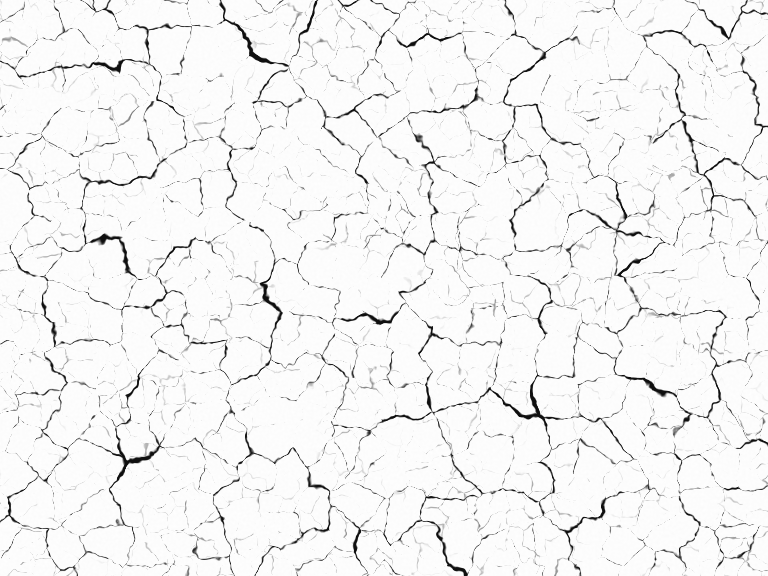
Give the GLSL for this texture, as a Shadertoy shader.

```glsl
// Dried, cracked ground: black fissures on near-white plates.
// Small Voronoi cells are grouped into large plates; edges between plates
// become bold fissures, edges inside a plate become thin broken cracks.

vec2 hash2(vec2 c) {
    vec3 q = fract(c.xyx * vec3(0.1031, 0.1030, 0.0973));
    q += dot(q, q.yzx + 33.33);
    return fract((q.xx + q.yz) * q.zy);
}

// Gradient noise, roughly -0.6 to 0.6
float cornerSlope(vec2 cell, vec2 toPoint) {
    return dot(hash2(cell) * 2.0 - 1.0, toPoint);
}

float gradientNoise(vec2 p) {
    vec2 i = floor(p), f = fract(p);
    vec2 u = f * f * f * (f * (f * 6.0 - 15.0) + 10.0);
    vec2 x = vec2(1, 0), y = vec2(0, 1);
    return mix(mix(cornerSlope(i, f), cornerSlope(i + x, f - x), u.x),
               mix(cornerSlope(i + y, f - y), cornerSlope(i + 1.0, f - 1.0), u.x), u.y);
}

vec2 noise2(vec2 p) {
    return vec2(gradientNoise(p), gradientNoise(p + vec2(37.2, 81.7)));
}

// Voronoi sites
vec2 siteOf(vec2 cell) {
    return cell + 0.06 + 0.88 * hash2(cell + 11.0);
}

vec2 nearestCell(vec2 q) {
    vec2 best = floor(q);
    float bestDist = 1e5;
    for (int y = -1; y <= 1; y++)
    for (int x = -1; x <= 1; x++) {
        vec2 cell = floor(q) + vec2(x, y);
        vec2 r = siteOf(cell) - q;
        if (dot(r, r) < bestDist) { bestDist = dot(r, r); best = cell; }
    }
    return best;
}

// Soft line; a negative width fades it out
float line(float dist, float halfWidth) {
    float soft = max(0.85 / iResolution.y, 0.0016);
    return 1.0 - smoothstep(halfWidth - soft, halfWidth + soft, dist);
}

// x: thin cracks within plates, y: fissures between plates
vec2 crackNetwork(vec2 p, float cellScale, float plateScale) {
    vec2 q = p * cellScale;
    vec2 home = nearestCell(q), site = siteOf(home);
    vec2 plate = nearestCell(site * plateScale / cellScale);

    // Widths that vary along the cracks
    float ragged = 0.0024 * gradientNoise(p * 120.0);
    float thinVary = 0.0024 * gradientNoise(p * 24.0 + 5.0) + ragged;
    float bold = smoothstep(0.1, 0.5, gradientNoise(p * 8.0 + 19.0));
    float fissureWidth = 0.0007 + 0.0022 * gradientNoise(p * 14.0) + 0.0034 * bold + ragged;

    vec2 ink = vec2(0.0);
    for (int y = -2; y <= 2; y++)
    for (int x = -2; x <= 2; x++) {
        if (x == 0 && y == 0) continue;
        vec2 cell = home + vec2(x, y);
        vec2 other = siteOf(cell);
        float dist = dot(0.5 * (site + other) - q, normalize(other - site)) / cellScale;
        if (dist > 0.012) continue;
        float chance = hash2(home + cell + 3.0).x;
        if (nearestCell(other * plateScale / cellScale) == plate)
            ink.x = max(ink.x, line(dist, -0.0019 + 0.0025 * chance + thinVary));
        else
            ink.y = max(ink.y, line(dist, fissureWidth + 0.0014 * (chance - 0.5)));
    }
    return ink;
}

void mainImage(out vec4 fragColor, in vec2 fragCoord) {
    vec2 p = fragCoord / iResolution.y + 7.0;

    // Bend and roughen the straight cell edges
    vec2 warped = p + 0.026 * noise2(p * 9.0) + 0.011 * noise2(p * 33.0)
                    + 0.0055 * noise2(p * 85.0);

    vec2 cracks = crackNetwork(warped, 16.5, 5.8);

    // Hairlines in patches, all inside one endless plate
    float patches = smoothstep(-0.25, 0.25, gradientNoise(p * 7.0 + 50.0));
    float hairline = 0.5 * patches * crackNetwork(warped + 3.3, 27.0, 0.0).x;

    // Crumbled grey rims beside some fissures
    float ink = max(max(0.9 * cracks.x, cracks.y), hairline);
    float grain = 0.012 * gradientNoise(p * 180.0);
    vec3 ground = vec3(0.99 + grain), fissure = vec3(0.06);
    fragColor = vec4(mix(ground, fissure, ink), 1.0);
}
```
